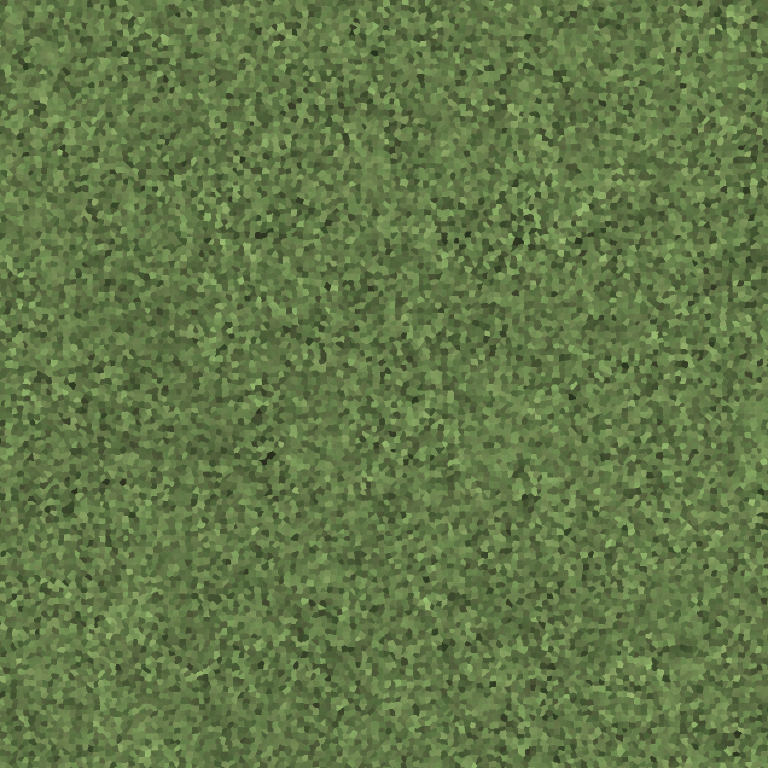
Write a Shadertoy shader that draws this texture.

```glsl
// Draws a dense mosaic of small, irregular, squarish green grains.

// Integer hash: three random values in 0..1 for a cell and a seed
vec3 hash3(vec2 cell, int seed) {
    uvec3 v = uvec3(ivec3(ivec2(cell), seed)) * 1664525u + 1013904223u;
    v.x += v.y * v.z; v.y += v.z * v.x; v.z += v.x * v.y;
    v ^= v >> 16u;
    v.x += v.y * v.z; v.y += v.z * v.x; v.z += v.x * v.y;
    return vec3(v >> 8u) / 16777216.0;
}

// Smooth value noise in 0..1
float valueNoise(vec2 p, int seed) {
    vec2 i = floor(p), f = fract(p);
    f = f * f * (3.0 - 2.0 * f);
    float low = mix(hash3(i, seed).x, hash3(i + vec2(1, 0), seed).x, f.x);
    float high = mix(hash3(i + vec2(0, 1), seed).x, hash3(i + vec2(1, 1), seed).x, f.x);
    return mix(low, high, f.y);
}

// Colour of one grain: bell-shaped brightness and a slight hue drift
vec3 grainColor(vec2 cell) {
    vec3 h = hash3(cell, 2);
    float contrast = mix(0.28, 0.46, valueNoise(cell * 0.11, 5));
    float tone = (h.x + h.y + h.z - 1.5) * contrast;
    float hue = hash3(cell, 3).x - 0.5;
    vec3 green = vec3(0.383, 0.466, 0.279) * (1.0 + tone);
    return green + vec3(0.035, -0.008, 0.016) * hue;
}

// Voronoi cells measured with a turned square distance
vec3 mosaic(vec2 p) {
    vec2 home = floor(p), nearestCell = home, local = vec2(0);
    float nearest = 9.0, second = 9.0;
    for (int y = -1; y <= 1; y++)
    for (int x = -1; x <= 1; x++) {
        vec2 cell = home + vec2(x, y);
        vec3 h = hash3(cell, 1);
        vec2 d = p - cell - 0.5 - 0.72 * (h.xy - 0.5);
        float turn = (h.z - 0.5) * 0.7;
        d = mat2(cos(turn), sin(turn), -sin(turn), cos(turn)) * d;
        vec2 a = abs(d);
        float dist = max(a.x, a.y) + 0.12 * min(a.x, a.y) + 0.16 * fract(h.z * 57.0);
        if (dist < nearest) {
            second = nearest;
            nearest = dist;
            nearestCell = cell;
            local = d;
        } else second = min(second, dist);
    }
    vec3 color = grainColor(nearestCell);

    // Faint shading across each grain and pale seams beside some of them
    vec3 h = hash3(nearestCell, 4);
    color *= 1.0 + 0.10 * dot(local, h.xy - 0.5);
    float seam = 1.0 - smoothstep(0.0, 0.14, second - nearest);
    return color + vec3(0.035, 0.042, 0.03) * seam * step(0.5, h.z);
}

void mainImage(out vec4 fragColor, in vec2 fragCoord) {
    // Four samples per pixel smooth the grain edges
    vec3 color = vec3(0);
    for (int i = 0; i < 4; i++) {
        vec2 offset = vec2(i & 1, i >> 1) * 0.5 - 0.25;
        color += 0.25 * mosaic((fragCoord + offset) / iResolution.y * 132.0);
    }

    // Very soft, broad brightness patches
    vec2 uv = fragCoord / iResolution.y;
    float patches = valueNoise(uv * 7.0, 6) + valueNoise(uv * 17.0, 7) - 1.0;
    fragColor = vec4(color * (1.0 + 0.05 * patches), 1.0);
}
```
